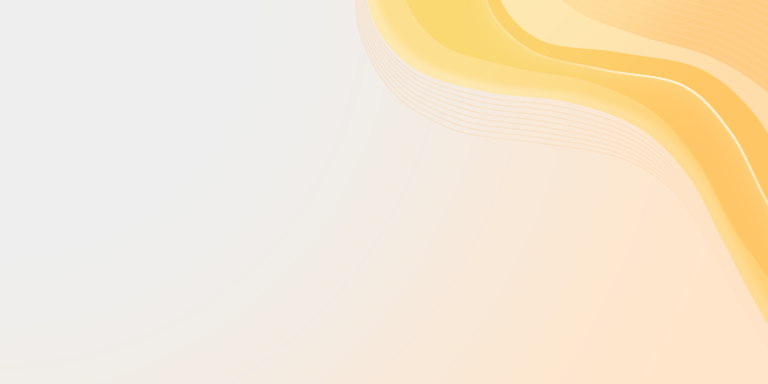
Give the GLSL for this background, as a Shadertoy shader.

```glsl
#define KNOT_START 0.75
#define KNOT_STEP 0.25
#define CONTOURS 8
#define CONTOUR_ALPHA 0.42
#define RIM_WIDTH 0.055
#define GLINT_WIDTH 0.006
#define HATCH_STEP 0.03
#define HATCH_ALPHA 0.16
#define GREY vec3(0.934, 0.934, 0.932)
#define PEACH vec3(1.0, 0.900, 0.795)
#define CREAM vec3(0.994, 0.910, 0.690)
#define AMBER vec3(1.0, 0.775, 0.400)

// Catmull-Rom curve through evenly spaced heights
float spline(float knots[10], float s) {
    float t = clamp((s - KNOT_START) / KNOT_STEP, 0.0, 8.999);
    int i = int(t);
    float f = t - float(i);
    float a = knots[max(i - 1, 0)];
    float b = knots[i];
    float c = knots[i + 1];
    float d = knots[min(i + 2, 9)];
    return b + 0.5 * f * (c - a + f * (2.0 * a - 5.0 * b + 4.0 * c - d
             + f * (3.0 * (b - c) + d - a)));
}

float cover(float dist, float aa) {
    return smoothstep(-aa, aa, dist);
}

float stroke(float dist, float halfWidth, float aa) {
    return 1.0 - smoothstep(halfWidth, halfWidth + aa, abs(dist));
}

// Radial wash spreading from the upper left corner
vec3 backdrop(vec2 p) {
    float r = length(p);
    float t = smoothstep(0.62, 2.08, r + 0.012 * sin(r * 19.0));
    return mix(GREY, PEACH, t);
}

void mainImage(out vec4 fragColor, in vec2 fragCoord) {
    // Height units measured from the upper left, then a diagonal frame
    vec2 p = vec2(fragCoord.x, iResolution.y - fragCoord.y) / iResolution.y;
    p.x *= 2.0 * iResolution.y / iResolution.x;
    float aa = 1.3 / iResolution.y;
    float along = p.x + p.y;
    float across = p.x - p.y;

    // Signed offsets from the ribbon boundaries, outermost first
    float outer = across - spline(float[10](1.146, 0.930, 0.898, 1.023, 1.216,
                                            1.331, 1.333, 1.258, 1.180, 1.125), along);
    float gold = across - spline(float[10](1.328, 1.086, 1.031, 1.154, 1.323,
                                           1.411, 1.393, 1.318, 1.273, 1.237), along);
    float ridge = across - spline(float[10](1.797, 1.536, 1.276, 1.247, 1.388,
                                            1.555, 1.557, 1.479, 1.406, 1.354), along);
    float pale = across - spline(float[10](1.823, 1.576, 1.328, 1.299, 1.477,
                                           1.643, 1.669, 1.607, 1.536, 1.484), along);
    float corner = across - spline(float[10](1.823, 1.667, 1.497, 1.466, 1.568,
                                             1.703, 1.760, 1.745, 1.690, 1.660), along);

    vec3 col = backdrop(p);
    float warmth = smoothstep(1.35, 2.25, along);

    // Fine contours fanning out below the ribbon
    float bell = (along - 1.67) / 0.44;
    float fan = 0.05 + 0.16 * exp(-bell * bell);
    float lineAlpha = CONTOUR_ALPHA * (1.0 - 0.6 * smoothstep(2.1, 2.6, along));
    for (int i = 1; i <= CONTOURS; i++) {
        float offset = fan * float(i) / float(CONTOURS);
        float line = stroke(outer + offset, 0.0012, aa * 1.3);
        col = mix(col, vec3(0.985, 0.850, 0.690), line * lineAlpha);
    }

    // Pale rim and soft outer ribbon
    vec3 rim = mix(CREAM, vec3(0.995, 0.860, 0.580), warmth);
    vec3 body = mix(vec3(0.990, 0.875, 0.560), vec3(0.995, 0.825, 0.480), warmth);
    vec3 ribbon = mix(rim, body, smoothstep(0.3, 1.2, outer / RIM_WIDTH));
    col = mix(col, ribbon, cover(outer, aa));

    // Golden ribbon, lightened beside the ridge
    vec3 goldTone = mix(vec3(0.980, 0.850, 0.450), AMBER, warmth);
    float sheen = exp(-abs(ridge) / 0.035) * 0.35;
    col = mix(col, mix(goldTone, CREAM, sheen), cover(gold, aa));

    // Inner ribbon and its bright glint
    vec3 innerTone = mix(vec3(0.985, 0.830, 0.430), AMBER, warmth);
    col = mix(col, innerTone, cover(ridge, aa));
    float glint = smoothstep(1.6, 1.9, along) * (1.0 - 0.4 * smoothstep(2.2, 2.55, along));
    col = mix(col, vec3(1.0, 0.960, 0.850),
              stroke(ridge, GLINT_WIDTH * 0.5, aa) * mix(0.25, 0.9, glint));

    // Pale ribbon
    vec3 paleTone = mix(CREAM, vec3(1.0, 0.865, 0.670), warmth);
    col = mix(col, paleTone, cover(pale, aa));

    // Hatched corner
    vec3 cornerTone = mix(vec3(0.995, 0.870, 0.620), vec3(0.995, 0.800, 0.520),
                          smoothstep(1.5, 1.95, along));
    float hatch = (fract(corner / HATCH_STEP) - 0.5) * HATCH_STEP;
    cornerTone = mix(cornerTone, vec3(1.0, 0.890, 0.680),
                     stroke(hatch, 0.002, aa * 1.5) * HATCH_ALPHA);
    col = mix(col, cornerTone, cover(corner, aa));

    fragColor = vec4(col, 1.0);
}
```
